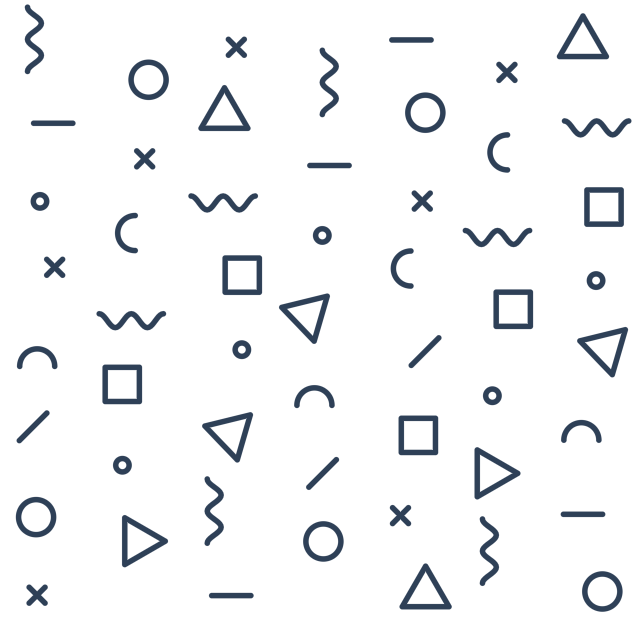
This pattern is drawn by a Shadertoy shader. Its source:

```glsl
const float PI = 3.14159265;

vec2 hash2(vec2 p) {
    vec3 q = fract(p.xyx * vec3(0.1031, 0.1030, 0.0973));
    q += dot(q, q.yzx + 33.33);
    return fract((q.xx + q.yz) * q.zy);
}

float segment(vec2 p, vec2 a, vec2 b) {
    vec2 ab = b - a;
    return length(p - a - ab * clamp(dot(p - a, ab) / dot(ab, ab), 0.0, 1.0));
}

float ring(vec2 p, float radius) {
    return abs(length(p) - radius);
}

// Outline of a regular polygon with one corner at the angle turn
float polygon(vec2 p, float sides, float inradius, float turn) {
    float sector = 2.0 * PI / sides;
    float a = mod(atan(p.y, p.x) - turn, sector) - 0.5 * sector;
    float halfSide = inradius * tan(0.5 * sector);
    return segment(length(p) * vec2(cos(a), sin(a)),
                   vec2(inradius, -halfSide), vec2(inradius, halfSide));
}

// Half ring, open at the bottom
float arch(vec2 p) {
    p.y += 10.5;
    return p.y > 0.0 ? ring(p, 21.0) : length(vec2(abs(p.x) - 21.0, p.y));
}

// Two cosine periods, folded onto one half period
float wave(vec2 p) {
    p.x = abs(abs(p.x) - 19.25);
    float d = 1e5;
    vec2 a = vec2(0.0, -8.3);
    for (int i = 1; i <= 10; i++) {
        float t = float(i) / 10.0;
        vec2 b = vec2(19.25 * t, -8.3 * cos(PI * t));
        d = min(d, segment(p, a, b));
        a = b;
    }
    return d;
}

// Distance to the centre line of a motif; ranges of slots set the shares
float motif(vec2 p, float slot) {
    if (slot < 7.0) return segment(abs(p), vec2(0.0), vec2(9.5));          // cross
    if (slot < 13.0) return ring(p, 8.0);                                 // small ring
    if (slot < 18.0) return ring(p, 21.0);                                // circle
    if (slot < 23.0) return polygon(p, 4.0, 20.5, 0.25 * PI);             // square
    if (slot < 28.0) return segment(p, vec2(-23.5, 0.0), vec2(23.5, 0.0)); // dash
    if (slot < 31.0) return segment(p, vec2(-16.5), vec2(16.5));          // slash
    if (slot < 35.0) return wave(p);
    if (slot < 39.0) return wave(vec2(p.y, -p.x));                        // upright wave
    if (slot < 42.0) return arch(p);
    if (slot < 45.0) return arch(vec2(p.y, -p.x));                        // crescent
    float turn = slot < 48.0 ? 0.5 * PI : slot < 50.0 ? 0.0 : -1.33;
    return polygon(p, 3.0, 16.2, turn);                                   // triangles
}

void mainImage(out vec4 fragColor, in vec2 fragCoord) {
    // The canvas is 756 units high
    float pixel = 756.0 / iResolution.y;
    vec2 p = fragCoord * pixel;
    vec2 pitch = vec2(109.7, 93.7);
    float d = 1e5;

    // Staggered columns of eight and seven motifs
    float nearColumn = floor(p.x / pitch.x);
    for (int i = -1; i <= 1; i++) {
        float column = nearColumn + float(i);
        float odd = mod(column, 2.0);
        float firstY = 50.0 + 0.5 * odd * pitch.y;
        float nearRow = floor((p.y - firstY) / pitch.y + 0.5);
        for (int j = -1; j <= 1; j++) {
            float row = nearRow + float(j);
            if (column < 0.0 || column > 6.0 || row < 0.0 || row > 7.0 - odd) continue;

            // Stepping through the slots keeps equal motifs apart
            float index = ceil(7.5 * column) + row;
            float slot = mod(index * 12.0 + 5.0, 53.0);

            // Long motifs move less along their length
            vec2 reach = vec2(18.0, 11.0);
            if (slot >= 31.0 && slot < 35.0) reach.x = 8.0;
            if (slot >= 35.0 && slot < 39.0) reach.y = 3.0;
            vec2 jitter = (2.0 * hash2(vec2(column, row) + 7.0) - 1.0) * reach;
            vec2 centre = vec2((column + 0.5) * pitch.x, firstY + row * pitch.y) + jitter;
            d = min(d, motif(p - centre, slot));
        }
    }

    // Rounded strokes on white
    float ink = 1.0 - smoothstep(-0.7 * pixel, 0.7 * pixel, d - 3.3);
    fragColor = vec4(mix(vec3(1.0), vec3(0.18, 0.25, 0.34), ink), 1.0);
}
```
